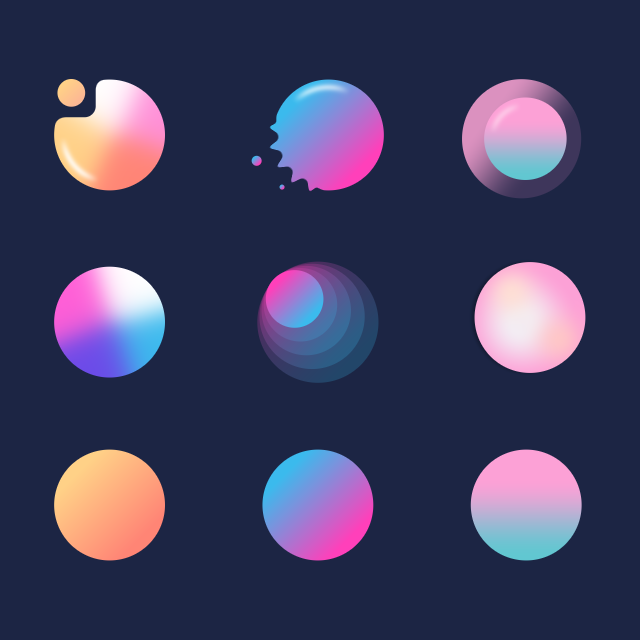
This background is drawn by a WebGL 1 fragment shader. Its source:

```glsl
precision highp float;
// Nine glossy gradient orbs in a three by three grid on flat midnight blue.
uniform vec2 u_resolution;

#define GRID 3.0
#define FIRST_CENTER vec2(0.1712, 0.2109)
#define SPACING vec2(0.3255, 0.2891)
#define ORB_RADIUS 0.0866
#define MESH_FALLOFF 2.8
#define WAVE_COUNT 18.0
#define WAVE_HEIGHT 0.085
#define LAYERS 5
#define LAYER_ALPHA 0.22

const vec3 NIGHT = vec3(0.108, 0.145, 0.267);
const vec3 WHITE = vec3(1.0);
const vec3 PINK = vec3(0.99, 0.63, 0.84);
const vec3 MAGENTA = vec3(1.0, 0.25, 0.73);
const vec3 ORCHID = vec3(1.0, 0.37, 0.84);
const vec3 VIOLET = vec3(0.42, 0.29, 0.91);
const vec3 SKY = vec3(0.23, 0.73, 0.93);
const vec3 TEAL = vec3(0.38, 0.78, 0.82);
const vec3 AMBER = vec3(1.0, 0.82, 0.53);
const vec3 CORAL = vec3(1.0, 0.52, 0.46);

float pixel; // pixel size in orb radii

float cover(float d) { return clamp(0.5 - d / pixel, 0.0, 1.0); }

float disc(vec2 p, vec2 center, float r) { return length(p - center) - r; }

float smoothMax(float a, float b, float k) {
  float h = max(k - abs(a - b), 0.0) / k;
  return max(a, b) + 0.25 * h * h * k;
}

// Colour ramps
vec3 diagonal(vec2 p, vec3 a, vec3 b) {
  return mix(a, b, clamp(0.5 + 0.43 * (p.x - p.y), 0.0, 1.0));
}

vec3 vertical(vec2 p) { return mix(TEAL, PINK, smoothstep(-0.95, 0.5, p.y)); }

float weight(vec2 p, vec2 c) { return exp(-MESH_FALLOFF * dot(p - c, p - c)); }

vec3 mesh(vec2 p, vec2 a, vec3 ca, vec2 b, vec3 cb, vec2 c, vec3 cc, vec2 d, vec3 cd) {
  vec4 w = vec4(weight(p, a), weight(p, b), weight(p, c), weight(p, d));
  return (ca * w.x + cb * w.y + cc * w.z + cd * w.w) / dot(w, vec4(1.0));
}

// Soft arc of light just inside the rim, centred on a direction
float glint(vec2 p, vec2 dir, float r) {
  float len = max(length(p), 0.001);
  float band = (len - r) / 0.065;
  return exp(-band * band) * smoothstep(0.78, 1.0, dot(p / len, dir));
}

// Orb with a rounded bite and a loose ball
vec3 bitten(vec2 p) {
  vec2 ball = vec2(-0.69, 0.76);
  float bite = length(max(abs(p - ball) - 0.24, 0.0)) - 0.2;
  float body = smoothMax(disc(p, vec2(0.0), 1.0), -bite, 0.16);
  vec3 col = mesh(p, vec2(-0.1, 0.85), WHITE, vec2(0.95, 0.4), vec3(1.0, 0.56, 0.85),
                  vec2(0.5, -0.75), CORAL, vec2(-0.8, -0.2), AMBER);
  col = mix(col, WHITE, 0.75 * glint(p, vec2(-0.77, -0.64), 0.84));
  vec3 ballCol = diagonal((p - ball) * 4.0, AMBER, vec3(0.99, 0.72, 0.58));
  return mix(mix(NIGHT, col, cover(body)), ballCol, cover(disc(p, ball, 0.25)));
}

// Orb dissolving into waves, with two droplets
vec3 splashed(vec2 p) {
  vec2 q = p - vec2(0.19, 0.0), dir = vec2(-0.848, -0.53);
  float a = atan(dot(q, vec2(-dir.y, dir.x)), dot(q, dir));
  float torn = 1.0 - smoothstep(0.6, 0.95, abs(a));
  float phase = a * WAVE_COUNT;
  float wave = WAVE_HEIGHT * cos(phase + 0.5 * sin(phase)) - 0.01;
  float body = (length(q) - 1.0 - torn * wave) / (1.0 + 0.7 * torn);
  vec3 col = diagonal(q, SKY, MAGENTA);
  col = mix(col, WHITE, 0.6 * glint(q, vec2(-0.17, 0.985), 0.86));
  vec2 big = vec2(-1.105, -0.466), small = vec2(-0.647, -0.94);
  col = mix(NIGHT, col, cover(body));
  col = mix(col, diagonal((p - big) * 11.0, SKY, MAGENTA), cover(disc(p, big, 0.09)));
  return mix(col, diagonal((p - small) * 22.0, SKY, MAGENTA), cover(disc(p, small, 0.045)));
}

// Small orb inside a dim halo
vec3 haloed(vec2 p) {
  vec2 q = p - vec2(-0.015, -0.068);
  float lit = 1.0 - smoothstep(-0.8, 0.55, dot(p, vec2(0.8, -0.6)));
  vec3 halo = mix(vec3(0.245, 0.21, 0.355), vec3(0.86, 0.57, 0.75), lit);
  vec3 col = mix(NIGHT, halo, cover(disc(p, vec2(-0.083, -0.068), 1.075)));
  vec3 core = mix(vertical(q / 0.744), WHITE, 0.35 * glint(q, vec2(-0.7, 0.714), 0.6));
  return mix(col, core, cover(length(q) - 0.744));
}

// Translucent discs shrinking toward the upper left
vec3 nested(vec2 p) {
  vec3 col = NIGHT;
  for (int i = 0; i < LAYERS; i++) {
    float t = float(i) / float(LAYERS - 1);
    vec2 center = mix(vec2(0.0, -0.04), vec2(-0.42, 0.38), t);
    float r = mix(1.093, 0.52, t);
    float alpha = i == LAYERS - 1 ? 1.0 : LAYER_ALPHA;
    col = mix(col, diagonal((p - center) / r, MAGENTA, SKY), alpha * cover(disc(p, center, r)));
  }
  return col;
}

// Pearl with a pink rim and a faint shadow on its left
vec3 pearl(vec2 p) {
  vec2 q = p - vec2(0.068, 0.045);
  vec3 col = mix(vec3(0.95, 0.93, 0.96), PINK, smoothstep(0.15, 1.05, length(q + vec2(0.15, 0.1))));
  col = mix(col, vec3(1.0, 0.89, 0.82), 0.8 * weight(q * 1.5, vec2(-0.5, 0.7)));
  col = mix(col, vec3(1.0, 0.79, 0.76), 0.8 * weight(q * 1.5, vec2(0.8, -0.6)));
  float shade = 1.0 - smoothstep(-0.08, 0.06, disc(q, vec2(-0.05, 0.0), 1.0));
  return mix(mix(NIGHT, NIGHT * 0.65, shade), col, cover(length(q) - 1.0));
}

void main() {
  vec2 uv = gl_FragCoord.xy / u_resolution;
  vec2 cell = floor(uv * GRID);
  vec2 p = (uv - FIRST_CENTER - SPACING * cell) / ORB_RADIUS;
  pixel = 1.0 / (min(u_resolution.x, u_resolution.y) * ORB_RADIUS);
  vec3 col;
  if (cell.y < 0.5) { // plain gradients
    col = cell.x < 0.5 ? diagonal(p, AMBER, CORAL) : cell.x < 1.5 ? diagonal(p, SKY, MAGENTA) : vertical(p);
    col = mix(NIGHT, col, cover(length(p) - 1.0));
  } else if (cell.y < 1.5) {
    vec2 q = p + vec2(0.0, 0.038);
    vec3 blend = mesh(q, vec2(0.5, 0.75), WHITE, vec2(-0.75, 0.4), ORCHID,
                      vec2(-0.25, -0.8), VIOLET, vec2(0.85, -0.5), SKY);
    blend = mix(NIGHT, blend, cover(length(q) - 1.0));
    col = cell.x < 0.5 ? blend : cell.x < 1.5 ? nested(p) : pearl(p);
  } else {
    col = cell.x < 0.5 ? bitten(p) : cell.x < 1.5 ? splashed(p) : haloed(p);
  }
  gl_FragColor = vec4(col, 1.0);
}
```
